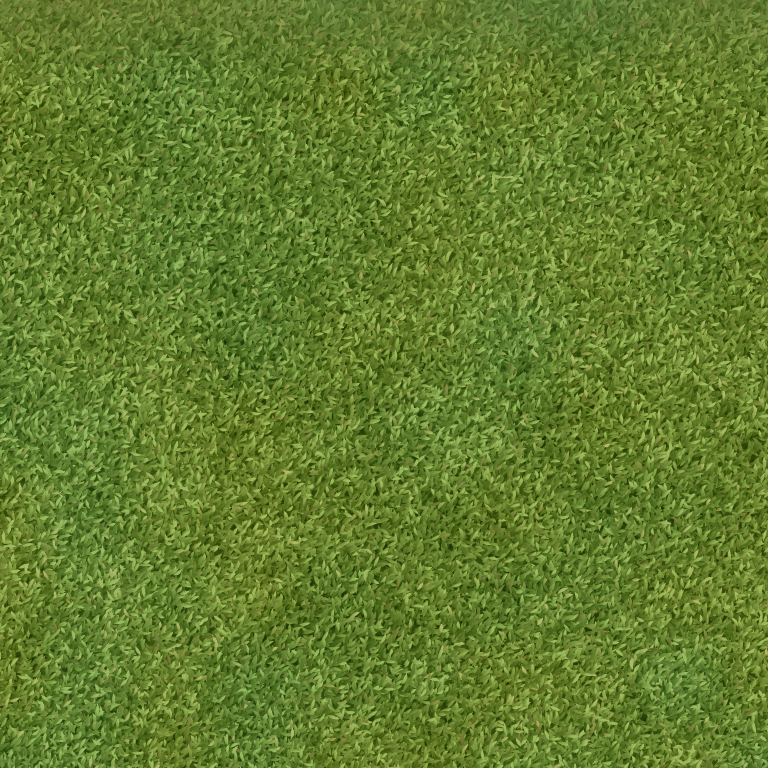
A three.js fragment shader for this texture:

```glsl
// Short mown lawn: dense overlapping grass blades with soft patches of tone.
#define SHADE     vec3(0.11, 0.20, 0.02)
#define DEEP      vec3(0.22, 0.32, 0.06)
#define MOSS      vec3(0.29, 0.41, 0.10)
#define LEAF      vec3(0.38, 0.49, 0.18)
#define FRESH     vec3(0.47, 0.59, 0.24)
#define TIP       vec3(0.61, 0.73, 0.38)
#define CELLS     96.0   // blade cells across the canvas
#define LAYERS    6      // blades stacked per cell
#define LEAN      0.95   // mean blade angle in radians
#define SPREAD    1.75   // largest turn away from the mean angle
#define HALF_WIDE 0.20   // blade half width in cells
#define EDGE      0.09   // edge softness in cells

varying vec2 vUv;

vec4 hash4(vec3 p) {
  vec4 q = fract(p.xyzx * vec4(0.1031, 0.1030, 0.0973, 0.1099));
  q += dot(q, q.wzxy + 33.33);
  return fract((q.xxyz + q.yzzw) * q.zywx);
}

float valueNoise(vec2 p) {
  vec2 i = floor(p);
  vec2 f = fract(p);
  f = f * f * (3.0 - 2.0 * f);
  float low = mix(hash4(vec3(i, 91.0)).x, hash4(vec3(i + vec2(1.0, 0.0), 91.0)).x, f.x);
  float high = mix(hash4(vec3(i + vec2(0.0, 1.0), 91.0)).x, hash4(vec3(i + 1.0, 91.0)).x, f.x);
  return mix(low, high, f.y);
}

// Dark to light ramp through six evenly spaced greens
vec3 grassRamp(float tone) {
  float t = clamp(tone, 0.0, 1.0) * 5.0;
  vec3 c = mix(SHADE, DEEP, clamp(t, 0.0, 1.0));
  c = mix(c, MOSS, clamp(t - 1.0, 0.0, 1.0));
  c = mix(c, LEAF, clamp(t - 2.0, 0.0, 1.0));
  c = mix(c, FRESH, clamp(t - 3.0, 0.0, 1.0));
  return mix(c, TIP, clamp(t - 4.0, 0.0, 1.0));
}

// Tapered, bent blade along x: u runs from root (-1) to tip (1)
float bladeCover(vec2 p, float halfLength, float bend, out float u) {
  u = p.x / halfLength;
  float across = abs(p.y + bend * (u * u - 0.4));
  return 1.0 - smoothstep(-EDGE, EDGE, across - HALF_WIDE * (1.0 - u * u));
}

// Paints one layer over turf, which holds tone in x and dryness in y
vec2 paintLayer(vec2 turf, vec2 p, float layer) {
  float height = layer / float(LAYERS - 1);
  p += layer * vec2(0.37, 0.61);
  vec2 cell = floor(p);
  for (int j = -1; j <= 1; j++) {
    for (int i = -1; i <= 1; i++) {
      vec2 id = cell + vec2(float(i), float(j));
      vec4 place = hash4(vec3(id, layer * 7.0 + 3.0));
      vec4 look = hash4(vec3(id, layer * 7.0 + 57.0));
      float angle = LEAN + SPREAD * (place.z + place.w - 1.0);
      vec2 axis = vec2(cos(angle), sin(angle));
      vec2 d = p - id - place.xy;
      vec2 local = vec2(dot(d, axis), dot(d, vec2(-axis.y, axis.x)));
      float u;
      float cover = bladeCover(local, mix(0.45, 0.8, look.x), 0.3 * (look.y - 0.5), u);
      float tone = mix(0.44, 0.73, height) + 0.62 * (look.z - 0.5);
      tone += 0.13 * u - 0.25 * local.y;
      turf = mix(turf, vec2(tone, smoothstep(0.8, 1.0, look.w)), cover);
    }
  }
  return turf;
}

void main() {
  // Shadowed soil between the blades
  vec2 p = vUv * CELLS;
  vec2 turf = vec2(0.04 + 0.2 * valueNoise(p * 1.7), 0.0);
  for (int k = 0; k < LAYERS; k++) {
    turf = paintLayer(turf, p, float(k));
  }

  // Broad and medium patches of growth
  float broad = valueNoise(vUv * 5.0 + 2.0) - 0.5;
  float medium = valueNoise(vUv * 17.0 + 31.0) - 0.5;
  float hue = valueNoise(vUv * 9.0 + 60.0) - 0.5;
  float tone = turf.x + 0.09 * broad + 0.11 * medium;

  // Paler, flatter strip along the far edge
  float haze = smoothstep(0.86, 1.0, vUv.y);
  tone = mix(tone, 0.54, 0.4 * haze);

  vec3 color = grassRamp(tone);
  color += turf.y * vec3(0.08, 0.0, 0.04) * smoothstep(0.1, 0.6, tone);
  color += hue * vec3(0.045, 0.0, -0.03);
  color += haze * vec3(0.01, 0.0, 0.03);
  gl_FragColor = vec4(clamp(color, 0.0, 1.0), 1.0);
}
```
